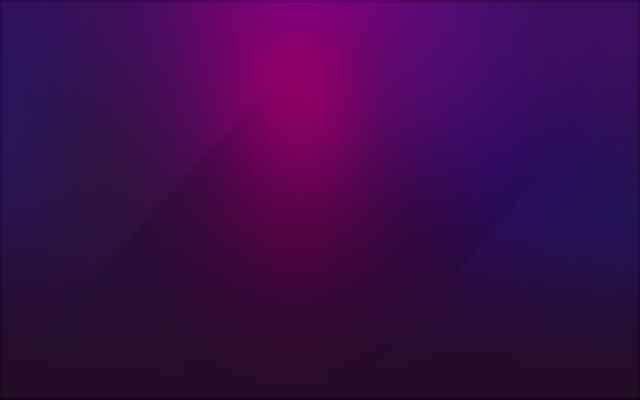
This background is drawn by a Shadertoy shader. Its source:

```glsl
// Dark violet backdrop with a magenta glow, indigo sides and faint diagonal sheets.

// Blends an elliptical pool of light into the colour beneath it.
vec3 glow(vec3 base, vec2 p, vec2 center, vec2 radius, vec3 tint, float strength) {
    vec2 d = (p - center) / radius;
    return mix(base, tint, strength * exp(-dot(d, d)));
}

void mainImage(out vec4 fragColor, in vec2 fragCoord) {
    vec2 uv = fragCoord / iResolution.xy;
    vec2 p = vec2(uv.x * 1.6, uv.y);

    // Vertical base gradient
    vec3 color = mix(vec3(0.14, 0.045, 0.155), vec3(0.23, 0.06, 0.37), smoothstep(0.05, 0.95, p.y));

    // Cool left side
    color = glow(color, p, vec2(0.02, 0.70), vec2(0.22, 0.32), vec3(0.15, 0.085, 0.37), 0.9);
    color = glow(color, p, vec2(0.27, 0.55), vec2(0.20, 0.32), vec3(0.17, 0.08, 0.24), 0.75);

    // Indigo and navy right side
    color = glow(color, p, vec2(1.25, 0.56), vec2(0.30, 0.26), vec3(0.165, 0.035, 0.39), 0.9);
    color = glow(color, p, vec2(1.55, 0.46), vec2(0.26, 0.20), vec3(0.13, 0.08, 0.35), 0.85);
    color = glow(color, p, vec2(1.02, 0.92), vec2(0.28, 0.34), vec3(0.32, 0.045, 0.47), 0.9);

    // Shadowed gap beside the central light
    color = glow(color, p, vec2(1.02, 0.42), vec2(0.15, 0.19), vec3(0.19, 0.03, 0.25), 0.5);

    // Plum stem, magenta body, pink core and purple cap
    color = glow(color, p, vec2(0.74, 0.47), vec2(0.23, 0.27), vec3(0.33, 0.0, 0.24), 0.75);
    color = glow(color, p, vec2(0.70, 0.87), vec2(0.28, 0.35), vec3(0.48, 0.0, 0.41), 0.88);
    color = glow(color, p, vec2(0.75, 0.78), vec2(0.14, 0.23), vec3(0.60, 0.0, 0.42), 0.85);
    color = glow(color, p, vec2(0.78, 1.02), vec2(0.24, 0.10), vec3(0.50, 0.0, 0.52), 0.8);

    // Diagonal sheets: each casts a shadow that fades away from its edge
    float leftEdge = p.x - 0.5 - 0.95 * (p.y - 0.594);
    float rightEdge = 1.333 + 0.857 * (p.y - 0.542) - p.x;
    vec2 edges = vec2(leftEdge, rightEdge);
    vec2 shadow = smoothstep(-0.012, 0.012, edges) * exp(-max(edges, 0.0) / 0.28);
    vec2 reach = (p.y - vec2(0.50, 0.38)) / vec2(0.27, 0.22);
    color *= 1.0 - dot(shadow, vec2(0.13, 0.12) * exp(-reach * reach));

    // Fine woven texture
    color *= 1.0 + 0.005 * sin(p.x * 410.0) * sin(p.y * 430.0);

    // Thin dark rim, strongest along the bottom
    vec2 border = min(p, vec2(1.6, 1.0) - p);
    color *= mix(0.75, 1.0, smoothstep(0.0, 0.009, min(border.x, border.y)));
    color *= mix(0.6, 1.0, smoothstep(0.0, 0.010, p.y));

    fragColor = vec4(color, 1.0);
}
```
